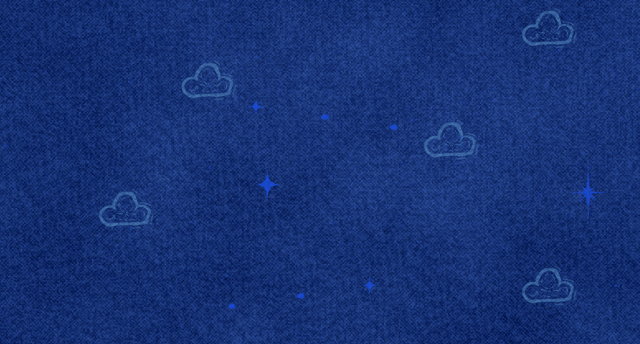
Write a Shadertoy shader that draws this pattern.

```glsl
// Navy woven cloth with chalk-drawn clouds, bright blue stars and paint specks.
#define CLOTH_DARK vec3(0.035, 0.125, 0.365)
#define CLOTH_LIGHT vec3(0.135, 0.255, 0.54)
#define CHALK vec3(0.31, 0.52, 0.73)
#define STAR_BLUE vec3(0.10, 0.30, 0.86)
#define CLOUD_SIZE 0.0725
#define WEAVE_PERIOD 0.0105
#define GRAIN_CELL 0.0048
#define GRAIN 0.85
#define WEAVE 0.27
#define BLOTCH 0.75

float hash(vec2 p) {
    return fract(sin(dot(p, vec2(127.1, 311.7))) * 43758.5453);
}

float noise(vec2 p) {
    vec2 i = floor(p), f = fract(p);
    f = f * f * (3.0 - 2.0 * f);
    return mix(mix(hash(i), hash(i + vec2(1, 0)), f.x),
               mix(hash(i + vec2(0, 1)), hash(i + vec2(1, 1)), f.x), f.y);
}

float fbm(vec2 p) {
    float sum = 0.0, amp = 0.5;
    for (int i = 0; i < 4; i++) {
        sum += amp * noise(p);
        p = p * 2.03 + 17.3;
        amp *= 0.5;
    }
    return sum / 0.9375;
}

// Coverage of a shape from its signed distance, softened over a pixel
float fill(float d) {
    return clamp(0.5 - d * iResolution.y / 1.3, 0.0, 1.0);
}

// Brightness of the cloth: worn blotches, twill weave, threads and grain
float clothTone(vec2 p, float aspect) {
    float tone = 0.53 + BLOTCH * (fbm(p * 4.5 + 3.0) - 0.5);
    vec2 edge = (p - vec2(0.5 * aspect, 0.5)) / vec2(aspect, 1.0);
    tone -= 0.35 * (dot(edge, edge) - 0.16);
    vec2 w = p / WEAVE_PERIOD + 0.5 * vec2(noise(p * 60.0), noise(p * 60.0 + 40.0));
    tone += WEAVE * sin(6.2832 * w.x) * sin(6.2832 * w.y);
    tone += 0.3 * (noise(p * vec2(70.0, 260.0)) + noise(p * vec2(260.0, 70.0) + 9.0) - 1.0);
    return tone + GRAIN * (noise(p / GRAIN_CELL) - 0.5);
}

// Cloud silhouette: two side bumps, a dome and a flat base
float cloudShape(vec2 q) {
    vec2 b = abs(q - vec2(0.0, -0.3)) - vec2(0.62, 0.3);
    float base = length(max(b, 0.0)) + min(max(b.x, b.y), 0.0);
    float bumps = min(length(q - vec2(-0.62, -0.26)) - 0.34,
                      length(q - vec2(0.6, -0.24)) - 0.36);
    return min(min(base, bumps), length(q - vec2(0.0, 0.18)) - 0.47);
}

// Outline with broken echo strokes outside right and inside
float cloud(vec2 p) {
    vec2 q = p / CLOUD_SIZE;
    if (dot(q, q) > 2.5) return 0.0;
    q += 0.12 * (vec2(noise(q * 3.0), noise(q * 3.0 + 20.0)) - 0.5);
    float d = cloudShape(q);
    float angle = atan(q.y + 0.1, q.x);
    float outline = abs(d) - 0.045 - 0.03 * noise(q * 5.0);
    float outer = max(abs(d - 0.17) - 0.025, 0.15 - q.x);
    outer = max(outer, 0.1 * sin(angle * 9.0 + 1.0));
    float inner = max(abs(d + 0.19) - 0.022, 0.1 * sin(angle * 10.0));
    float strokes = fill(outline * CLOUD_SIZE);
    strokes = max(strokes, 0.75 * fill(min(outer, inner) * CLOUD_SIZE));
    return strokes * (0.5 + 0.5 * noise(p / GRAIN_CELL + 50.0));
}

// Four tapered arms; reach gives half width and half height
float star(vec2 p, vec2 reach, float thickness) {
    vec2 q = abs(p);
    vec2 taper = max(1.0 - q / reach, 0.0);
    vec2 arms = q.yx - thickness * taper * taper + max(q - reach, 0.0);
    return min(arms.x, arms.y);
}

void mainImage(out vec4 fragColor, in vec2 fragCoord) {
    vec2 p = fragCoord / iResolution.y;
    float aspect = iResolution.x / iResolution.y;
    vec3 color = mix(CLOTH_DARK, CLOTH_LIGHT, clothTone(p, aspect));
    color.b += 0.03 * (noise(p * 150.0 + 70.0) - 0.5);

    // Clouds climb the cloth, swinging from side to side
    float chalk = 0.0;
    for (int i = 0; i < 5; i++) {
        float k = float(i), side = 1.0 - 2.0 * mod(k, 2.0);
        float x = 0.52 + side * (0.26 + 0.1 * cos(k * 1.571 - 0.7));
        float y = 0.17 + 0.187 * k + 0.05 * sin(k * 0.785);
        chalk = max(chalk, cloud(p - vec2(x * aspect, y)));
    }
    color = mix(color, CHALK, 0.8 * chalk);

    // One large star with short diagonal rays, one medium star
    vec2 big = p - vec2(0.919 * aspect, 0.44);
    vec2 diagonal = vec2(big.x + big.y, big.x - big.y) * 0.7071;
    float d = min(star(big, vec2(0.052, 0.088), 0.007), star(diagonal, vec2(0.034), 0.006));
    d = min(d, star(p - vec2(0.418 * aspect, 0.464), vec2(0.033, 0.039), 0.016));

    // Two rows of little stars and dabs
    for (int i = 0; i < 6; i++) {
        float col = float(i % 3), row = float(i / 3);
        vec2 at = vec2(0.4 * aspect - 0.07 * row + 0.2 * col,
                       0.4 + (1.0 - 2.0 * row) * (0.29 - 0.03 * col));
        vec2 q = p - at;
        float dab = length(q * vec2(0.85, 1.2)) - 0.009;
        d = min(d, i % 5 == 0 ? star(q, vec2(0.021), 0.012) : dab);
    }
    d += 0.004 * (noise(p * 160.0) - 0.5);

    // Sparse specks of the same paint
    vec2 cell = floor(p * 22.0), spot = fract(p * 22.0);
    vec2 seat = 0.2 + 0.6 * vec2(hash(cell + 5.0), hash(cell + 9.0));
    float speck = length(spot - seat) / 22.0 - 0.0025 * hash(cell + 13.0) - 0.001;
    float paint = max(fill(d), 0.6 * fill(speck) * step(0.95, hash(cell)));
    color = mix(color, STAR_BLUE, paint * (0.7 + 0.25 * noise(p / GRAIN_CELL + 30.0)));

    fragColor = vec4(color, 1.0);
}
```
